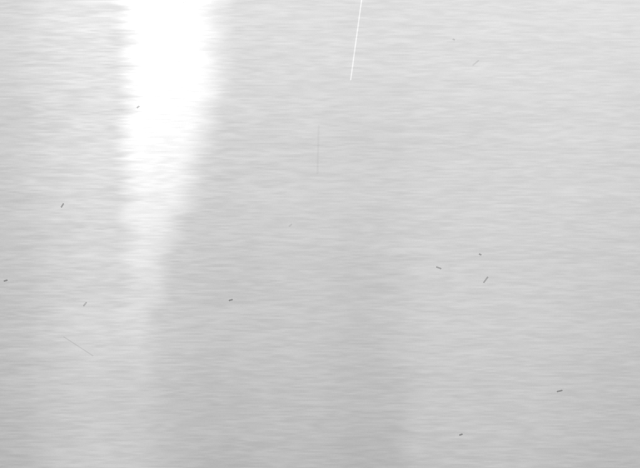
Reproduce this texture procedurally as a WebGL 2 fragment shader.

```glsl
#version 300 es
precision highp float;
uniform vec2 u_resolution;
out vec4 outColor;

float hash(vec2 p) {
    vec3 q = fract(vec3(p.xyx) * 0.1031);
    q += dot(q, q.yzx + 33.33);
    return fract((q.x + q.y) * q.z);
}

float noise(vec2 p) {
    vec2 cell = floor(p), f = fract(p);
    f = f * f * (3.0 - 2.0 * f);
    return mix(mix(hash(cell), hash(cell + vec2(1, 0)), f.x),
               mix(hash(cell + vec2(0, 1)), hash(cell + vec2(1, 1)), f.x), f.y) - 0.5;
}

// One row of streaks, shifted so that neighbouring rows do not line up
float streakRow(float x, float row) {
    x += 17.0 * hash(vec2(row, 7.3));
    float i = floor(x);
    return mix(hash(vec2(i, row)), hash(vec2(i + 1.0, row)), smoothstep(0.0, 1.0, x - i)) - 0.5;
}

float streaks(vec2 p) {
    float row = floor(p.y);
    return mix(streakRow(p.x, row), streakRow(p.x, row + 1.0), smoothstep(0.0, 1.0, p.y - row));
}

float segment(vec2 p, vec2 a, vec2 b) {
    vec2 ab = b - a;
    return length(p - a - ab * clamp(dot(p - a, ab) / dot(ab, ab), 0.0, 1.0));
}

float band(float x, float center, float width) {
    float d = (x - center) / width;
    return exp(-d * d);
}

// Broad reflections on the sheet
float sheen(vec2 uv, float fray) {
    float x = uv.x + fray, y = uv.y, low = 1.0 - y;
    float light = 0.745 + 0.135 * y;
    light += 0.045 * band(x, 0.16, 0.1);
    light -= 0.035 * band(x, 0.0, 0.07);
    light -= low * (0.025 * band(x, 0.33, 0.12) + 0.03 * band(x, 0.57, 0.07));
    light += 0.02 * smoothstep(0.61, 0.66, x) * low;
    light -= 0.035 * smoothstep(0.8, 1.02, x) * low;

    // Bright stripe, narrowing downwards
    float right = mix(0.235, 0.335, smoothstep(0.25, 0.85, y));
    float soft = mix(0.012, 0.04, y);
    float stripe = smoothstep(0.175, 0.225, x) * (1.0 - smoothstep(right - soft, right + soft, x));
    light += stripe * mix(0.01, 0.16, smoothstep(0.1, 0.85, y));
    return light;
}

void main() {
    vec2 uv = gl_FragCoord.xy / u_resolution;
    vec2 p = gl_FragCoord.xy / u_resolution.y;
    float aspect = u_resolution.x / u_resolution.y;
    float pixel = 1.0 / u_resolution.y;

    // Brushed grain in three sizes
    float fine = streaks(p * vec2(42.0, 290.0));
    float medium = streaks(p * vec2(19.0, 150.0) + 31.0);
    float coarse = noise(p * vec2(5.0, 45.0) + 11.0);
    float light = sheen(uv, 0.014 * medium + 0.02 * coarse);
    float strength = 0.85 + 0.6 * band(uv.x, 0.2, 0.16) * uv.y;
    light += strength * (0.042 * fine + 0.028 * medium + 0.013 * coarse);
    light += 0.014 * noise(p * vec2(4.0, 7.0)) + 0.008 * (hash(floor(p * 374.0)) - 0.5);

    // Small dark nicks
    for (int i = 0; i < 14; i++) {
        float k = float(i);
        vec2 center = vec2(hash(vec2(k, 3.1)) * aspect, hash(vec2(k, 8.7)));
        float angle = 1.6 * hash(vec2(k, 5.9)) - 0.4;
        vec2 reach = vec2(cos(angle), sin(angle)) * mix(0.001, 0.007, hash(vec2(k, 1.7)));
        float d = segment(p, center - reach, center + reach);
        float mark = 1.0 - smoothstep(0.0, 0.0012 + pixel, d);
        light -= mark * mix(0.06, 0.25, hash(vec2(k, 6.4)));
    }

    // Long faint scratches
    float bright = segment(p, vec2(0.565 * aspect, 1.0), vec2(0.548 * aspect, 0.83));
    light += 0.09 * (1.0 - smoothstep(0.0, 0.001 + pixel, bright));
    float upright = segment(p, vec2(0.498 * aspect, 0.73), vec2(0.496 * aspect, 0.63));
    light -= 0.025 * (1.0 - smoothstep(0.0, 0.002 + pixel, upright));
    float slanted = segment(p, vec2(0.1 * aspect, 0.28), vec2(0.145 * aspect, 0.24));
    light -= 0.05 * (1.0 - smoothstep(0.0, 0.0006 + pixel, slanted));

    outColor = vec4(vec3(clamp(light, 0.0, 1.0)), 1.0);
}
```
